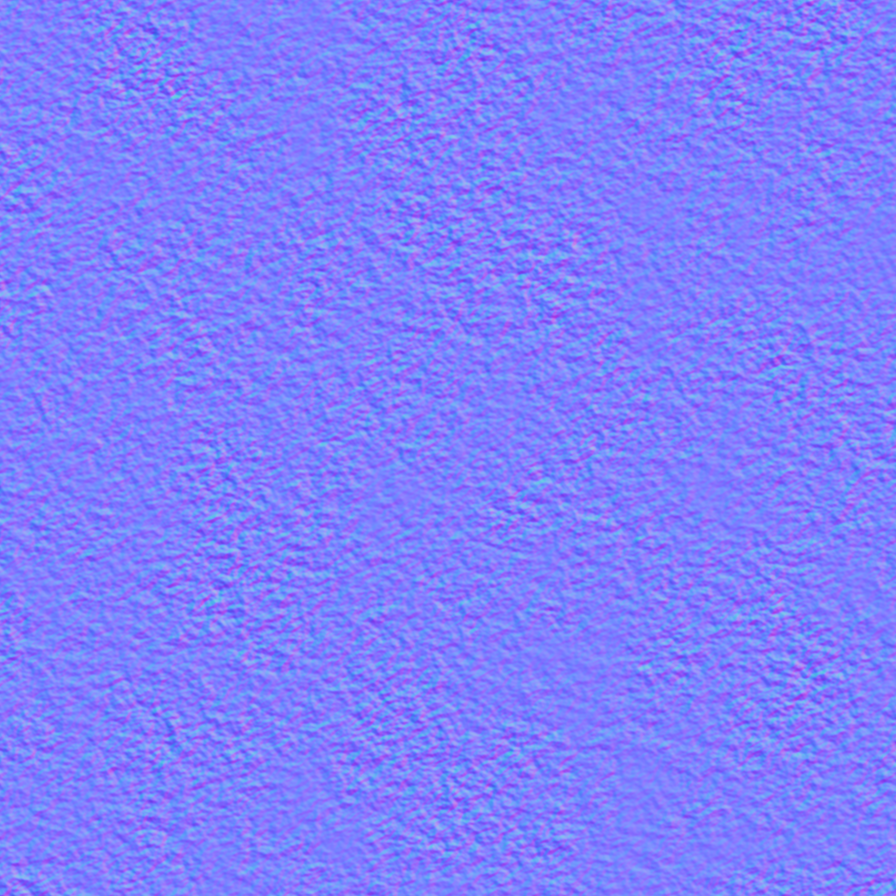
Give the GLSL for this texture map, as a WebGL 1 fragment shader.

```glsl
precision highp float;

uniform vec2 u_resolution;

float hash(vec2 p) {
  vec3 q = fract(vec3(p.xyx) * vec3(0.1031, 0.1030, 0.0973));
  q += dot(q, q.yzx + 33.33);
  return fract((q.x + q.y) * q.z);
}

// Dot product of a random unit gradient with the offset from its lattice corner
float corner(vec2 cell, vec2 offset) {
  float angle = 6.2832 * hash(cell);
  return dot(vec2(cos(angle), sin(angle)), offset);
}

float gradientNoise(vec2 p) {
  vec2 i = floor(p);
  vec2 f = p - i;
  vec2 u = f * f * f * (f * (f * 6.0 - 15.0) + 10.0);
  vec2 e = vec2(1.0, 0.0);
  float low = mix(corner(i, f), corner(i + e.xy, f - e.xy), u.x);
  float high = mix(corner(i + e.yx, f - e.yx), corner(i + e.xx, f - e.xx), u.x);
  return mix(low, high, u.y);
}

// One octave of relief; dividing by the frequency keeps its slope constant
float grain(vec2 p, float frequency, float angle) {
  float c = cos(angle), s = sin(angle);
  return gradientNoise(mat2(c, s, -s, c) * p * frequency + 40.0 + 17.0 * angle) / frequency;
}

// Plaster height, slightly stretched along the rising diagonal
float height(vec2 p) {
  vec2 q = vec2(0.92 * p.x - 0.10 * p.y, 1.15 * p.y - 0.10 * p.x);
  return 0.30 * grain(q, 38.0, 0.4)
       + 0.55 * grain(q, 68.0, 1.1)
       + 0.80 * grain(q, 116.0, 1.9)
       + 0.58 * grain(q, 200.0, 2.6);
}

// Broad patches where the surface is smoother or rougher
float roughness(vec2 p) {
  float patches = gradientNoise(p * 4.5 + 7.3)
                + 0.8 * gradientNoise(p * 11.0 + 61.7)
                + 0.7 * gradientNoise(p * 27.0 + 113.1);
  return clamp(0.98 + 0.65 * patches, 0.5, 1.6);
}

void main() {
  vec2 uv = gl_FragCoord.xy / u_resolution;

  // Slope by central differences
  vec2 e = vec2(0.001, 0.0);
  vec2 slope = vec2(height(uv + e.xy) - height(uv - e.xy),
                    height(uv + e.yx) - height(uv - e.yx)) / (2.0 * e.x);

  // Tangent-space normal packed into colour
  vec3 normal = normalize(vec3(-0.21 * roughness(uv) * slope, 1.0));
  gl_FragColor = vec4(normal * 0.5 + 0.5, 1.0);
}
```
